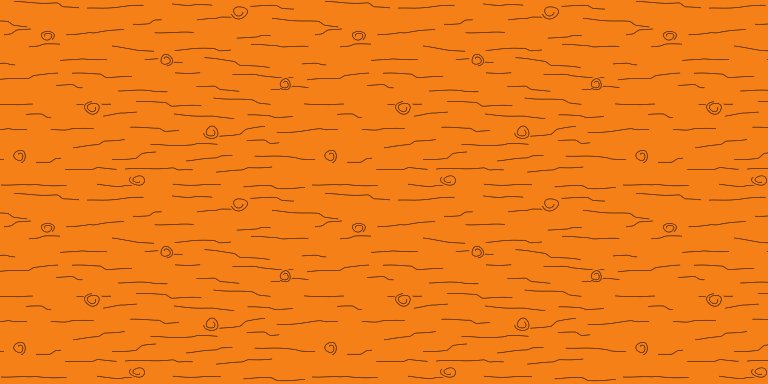
A Shadertoy shader for this texture:

```glsl
// Cartoon wood grain: thin dark strokes and curled knots on flat orange.
// One tile holds hashed rows of bent strokes plus a lattice of spirals,
// and repeats about 2.5 times across and twice down.

const vec2 TILE = vec2(0.81, 0.5);       // in canvas heights
const float LINE_WIDTH = 0.0015;
const int ROWS = 14;
const int COLUMNS = 4;
const int KNOTS = 8;
const vec3 ORANGE = vec3(0.96, 0.50, 0.09);
const vec3 INK = vec3(0.05, 0.03, 0.01);
const float TAU = 6.2831853;

// Four random values in 0..1 from a 2D id
vec4 hash4(vec2 id) {
    vec4 q = fract(id.xyxy * vec4(0.1031, 0.1030, 0.0973, 0.1099));
    q += dot(q, q.wzxy + 33.33);
    return fract((q.xxyz + q.yzzw) * q.zywx);
}

// Shortest offset from center to p on the repeating tile
vec2 tileOffset(vec2 p, vec2 center) {
    return mod(p - center + 0.5 * TILE, TILE) - 0.5 * TILE;
}

// Box-filtered coverage of a line at distance d
float lineCoverage(float d, float width, float pixel) {
    float h = 0.5 * width;
    float r = 0.55 * pixel;
    return max(min(d + h, r) - max(d - h, -r), 0.0) / (2.0 * r);
}

// Height of a stroke: a slight slope, one short step and a faint wave
float strokeHeight(float x, float halfLength, vec4 shape) {
    float tilt = 2.0 * shape.x - 1.0;
    float bend = (shape.z - 0.3) * halfLength;
    float rise = 0.022 * (shape.y - 0.5);
    return 0.14 * tilt * tilt * tilt * x
         + rise * (smoothstep(bend - 0.01, bend + 0.01, x) - 0.5)
         + 0.0014 * sin(50.0 * x + TAU * shape.w);
}

float strokeDistance(vec2 p, float halfLength, vec4 shape) {
    float delta = 0.001;
    float x = clamp(p.x, -halfLength, halfLength);
    float y = strokeHeight(x, halfLength, shape);
    float slope = (strokeHeight(x + delta, halfLength, shape) - y) / delta;
    float across = (p.y - y) / length(vec2(1.0, slope));
    return length(vec2(p.x - x, across));
}

// Distance to an elliptical spiral whose squared radius grows with angle
float spiralDistance(vec2 p, vec2 radii, float turns, float phase) {
    vec2 q = p / radii;
    float angle = fract(atan(q.y, q.x) / TAU + phase);
    float r = max(length(q), 0.001);
    r *= 1.0 + 0.06 * sin(TAU * (3.0 * angle + phase));
    float winding = round(turns * r * r - angle);
    winding = clamp(winding, ceil(0.2 - angle), floor(turns - angle));
    float arm = sqrt(max(winding + angle, 0.0) / turns);
    return abs(r - arm) * length(p) / r;
}

// Ink of all knots; clearing becomes 0 inside any knot
float knotInk(vec2 p, float pixel, out float clearing) {
    float ink = 0.0;
    clearing = 1.0;
    for (int i = 0; i < KNOTS; i++) {
        float n = float(i);
        vec4 rnd = hash4(vec2(n + 3.0, 71.0));
        vec2 center = TILE * vec2(fract(0.77 + 0.382 * n), (n + 0.5) / float(KNOTS));
        vec2 radii = vec2(mix(0.015, 0.027, rnd.x), mix(0.011, 0.019, rnd.y));
        vec2 offset = tileOffset(p, center);
        float d = spiralDistance(offset, radii, mix(1.6, 2.0, rnd.z), rnd.w);
        ink = max(ink, lineCoverage(d, LINE_WIDTH, pixel));
        clearing = min(clearing, smoothstep(1.1, 1.3, length(offset / radii)));
    }
    return ink;
}

// Ink of the jittered rows of strokes
float grainInk(vec2 p, float pixel) {
    float ink = 0.0;
    vec2 cell = TILE / vec2(COLUMNS, ROWS);
    for (int row = 0; row < ROWS; row++) {
        for (int column = 0; column < COLUMNS; column++) {
            vec2 id = vec2(column, row);
            vec4 place = hash4(id + 11.0);
            vec4 shape = hash4(id + 47.0);
            if (place.w > 0.92) continue;
            float stagger = fract(0.382 * id.y);
            vec2 jitter = (place.xy - 0.5) * vec2(0.2, 0.4);
            vec2 center = cell * (id + 0.5 + vec2(stagger, 0.0) + jitter);
            float halfLength = mix(0.03, 0.088, place.z);
            float d = strokeDistance(tileOffset(p, center), halfLength, shape);
            ink = max(ink, lineCoverage(d, LINE_WIDTH, pixel));
        }
    }
    return ink;
}

void mainImage(out vec4 fragColor, in vec2 fragCoord) {
    float pixel = 1.0 / iResolution.y;
    vec2 p = fragCoord * pixel;
    p.y = 1.0 - p.y;                     // rows count down from the top

    float clearing;
    float knots = knotInk(p, pixel, clearing);
    float ink = max(knots, grainInk(p, pixel) * clearing);
    fragColor = vec4(mix(ORANGE, INK, ink), 1.0);
}
```
